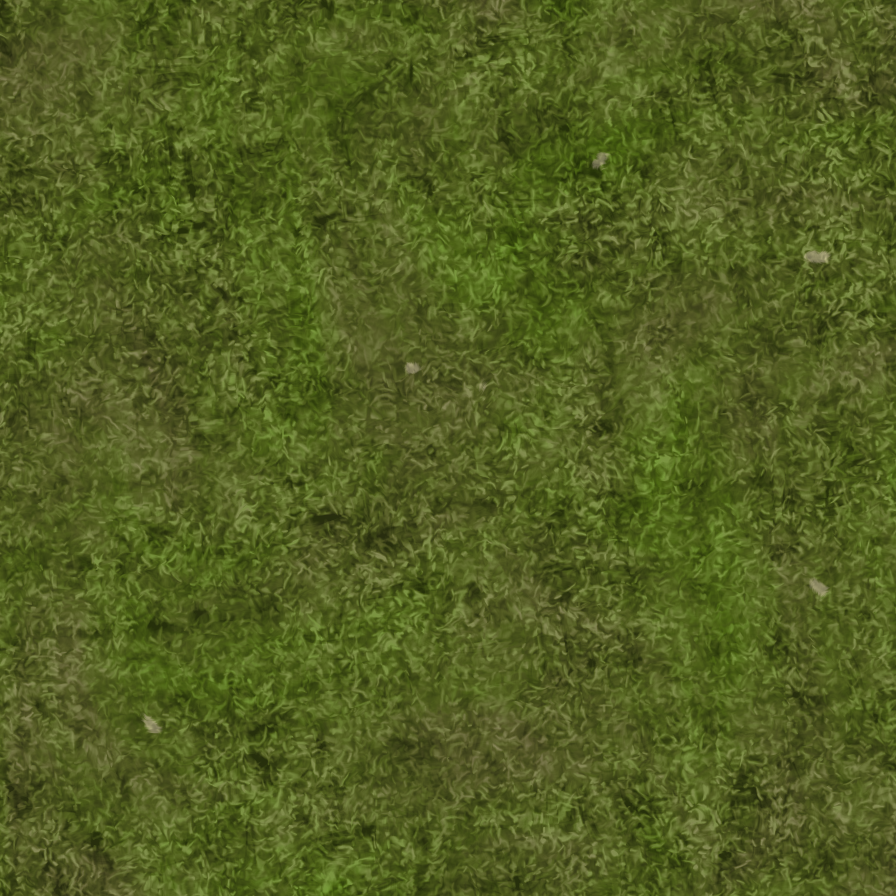
This texture is drawn by a Shadertoy shader. Its source:

```glsl
#define BLADE_LAYERS 8
#define BLADE_CELLS 47.0
#define BLADE_WIDTH 0.115
#define BLADE_SOFTNESS 0.14
#define TONE_SPREAD 0.86
#define SPECK_CELLS 8.0
#define SPECK_CHANCE 0.13
#define DEEP_GREEN vec3(0.15, 0.185, 0.045)
#define MID_GREEN vec3(0.317, 0.37, 0.115)
#define PALE_GREEN vec3(0.50, 0.56, 0.29)
#define VIVID_SHIFT vec3(-0.024, 0.026, -0.046)
#define DRY_STRAW vec3(0.66, 0.63, 0.49)

vec2 hash2(vec2 p) {
    vec3 q = fract(p.xyx * vec3(0.1031, 0.1030, 0.0973));
    q += dot(q, q.yzx + 33.33);
    return fract((q.xx + q.yz) * q.zy);
}

mat2 rotation(float angle) {
    float c = cos(angle), s = sin(angle);
    return mat2(c, -s, s, c);
}

// Layered, warped sines: irregular patches around zero
float patches(vec2 p) {
    float sum = 0.0, weight = 0.5;
    for (int i = 0; i < 5; i++) {
        p = rotation(0.9) * p * 1.6 + 2.7;
        p += 0.8 * sin(p.yx * 0.9 + float(i));
        sum += weight * sin(p.x) * sin(p.y);
        weight *= 0.72;
    }
    return sum;
}

// Coverage of a slightly bent, tapering blade centred on the origin
float bladeMask(vec2 q, float halfLength, float bend) {
    float along = q.x / halfLength;
    float across = abs(q.y - bend * (q.x * q.x - 0.12));
    float width = BLADE_WIDTH * (1.0 - 0.7 * along * along);
    float side = 1.0 - smoothstep(-BLADE_SOFTNESS, BLADE_SOFTNESS, across - width);
    return side * (1.0 - smoothstep(0.5, 1.0, abs(along)));
}

// Paints one blade per cell over grass = (tone, hue)
vec2 paintBlades(vec2 grass, vec2 uv, float layer, float flow) {
    float scale = BLADE_CELLS + 4.0 * layer;
    vec2 p = rotation(layer * 1.3) * uv * scale + 71.0 * (layer + 1.0);
    vec2 cell = floor(p);
    for (int y = -1; y <= 1; y++)
    for (int x = -1; x <= 1; x++) {
        vec2 id = cell + vec2(x, y);
        vec2 place = hash2(id);
        vec2 shape = hash2(id + 137.3);
        vec2 shade = hash2(id + 291.7);
        float angle = flow + layer * 1.3 + (shape.x - 0.5) * 4.2;
        vec2 q = rotation(angle) * (p - id - place);
        float halfLength = mix(0.3, 0.95, shape.y * shape.y);
        float bend = (fract(shape.x * 17.0) - 0.5) * 0.6;
        float shadow = bladeMask(q + vec2(0.0, 0.17), halfLength, bend);
        grass.x *= 1.0 - 0.16 * shadow;
        float tone = 0.57 + TONE_SPREAD * (shade.x - 0.5) + 0.5 * q.y;
        float mask = 0.86 * bladeMask(q, halfLength, bend);
        grass = mix(grass, vec2(tone, shade.y * 2.0 - 1.0), mask);
    }
    return grass;
}

// Scattered ragged bits of dry straw
float strawMask(vec2 uv) {
    vec2 p = uv * SPECK_CELLS + 19.0;
    vec2 id = floor(p);
    vec2 place = 0.2 + 0.6 * hash2(id);
    vec2 pick = hash2(id + 53.1);
    vec2 q = rotation(pick.y * 6.28) * (fract(p) - place);
    q.y *= 1.7;
    float radius = mix(0.04, 0.1, pick.y) + 0.05 * patches(uv * 80.0);
    float mask = 1.0 - smoothstep(-0.03, 0.03, length(q) - radius);
    return mask * step(pick.x, SPECK_CHANCE);
}

void mainImage(out vec4 fragColor, in vec2 fragCoord) {
    vec2 uv = fragCoord / iResolution.y;

    // Broad variation of the lawn
    float huePatch = patches(uv * 6.5 + 3.0);
    float clump = patches(uv * 13.0 + 8.0);
    float mottle = patches(uv * 34.0 + 31.0);
    float gap = smoothstep(0.25, 0.7, patches(uv * 32.0 + 14.0));
    float rough = 1.0 + 0.45 * patches(uv * 8.0 + 40.0);
    float flow = 3.0 * patches(uv * 4.0 + 21.0);

    // Shaded undergrowth, then blades on tangled coordinates
    vec2 tangle = vec2(patches(uv * 30.0), patches(uv * 30.0 + 9.0));
    vec2 tangled = uv + 0.0045 * tangle;
    vec2 grass = vec2(0.36 + 0.25 * patches(uv * 70.0), 0.0);
    for (int i = 0; i < BLADE_LAYERS; i++)
        grass = paintBlades(grass, tangled, float(i), flow);

    // Tone to colour
    float detail = grass.x - 0.47 + 0.1 * patches(uv * 85.0 + 5.0) - 0.2 * gap;
    float tone = 0.535 + rough * detail + 0.17 * clump + 0.09 * mottle;
    tone = clamp(tone, 0.0, 1.0);
    vec3 color = mix(DEEP_GREEN, MID_GREEN, min(tone * 2.0, 1.0));
    color = mix(color, PALE_GREEN, max(tone * 2.0 - 1.0, 0.0));
    color += VIVID_SHIFT * (1.0 * huePatch + 0.4 * grass.y) * (0.4 + tone);

    color = mix(color, DRY_STRAW * (0.7 + 0.5 * tone), 0.8 * strawMask(uv));
    fragColor = vec4(clamp(color, 0.0, 1.0), 1.0);
}
```
